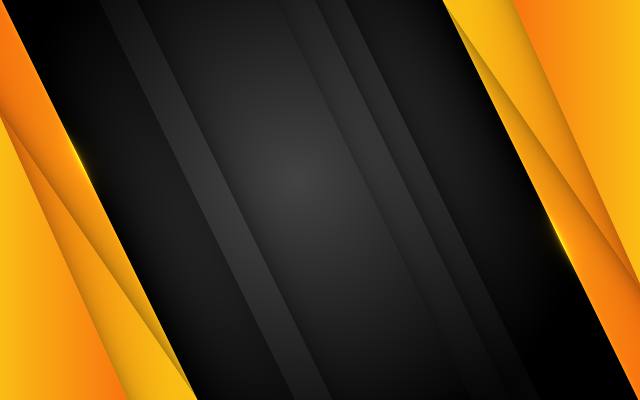
A Shadertoy shader for this background:

```glsl
// Dark slanted panels under a soft radial light, framed by folded orange corners.
// Each slanted line is an x offset from a sheared axis; the right corner is
// the left one turned by half a circle, and exponentials make the shadows.

// Antialiased step, one pixel wide, for a distance in canvas heights.
float edge(float d) {
    return clamp(d * iResolution.y + 0.5, 0.0, 1.0);
}

// Soft shadow factor that starts at d = 0 and fades towards positive d.
float shadow(float d, float width, float strength) {
    return 1.0 - strength * edge(d) * exp(-max(d, 0.0) / width);
}

// Raised strip between two slanted lines.
float strip(float s, float left, float right) {
    return edge(s - left) * edge(right - s);
}

vec3 darkPanels(vec2 p, float s) {
    float light = max(0.262 - 0.36 * length(p - vec2(0.744, 0.552)), 0.0);

    // Strips are a little lighter than the ground.
    light += 0.025 * (strip(s, 0.737, 0.832) + strip(s, 1.179, 1.277)
                    + strip(s, 1.277, 1.352));

    // Panel edges cast shadows, the first to the left and the rest to the right.
    light *= shadow(0.737 - s, 0.09, 0.32);
    light *= shadow(s - 0.832, 0.035, 0.32);
    light *= shadow(s - 1.179, 0.035, 0.30);
    light *= shadow(s - 1.277, 0.030, 0.38);
    light *= shadow(s - 1.352, 0.035, 0.42);
    return vec3(light);
}

vec3 foldedCorner(vec2 q) {
    vec3 orange = vec3(0.97, 0.46, 0.06);
    vec3 yellow = vec3(0.98, 0.74, 0.08);
    float middleFold = q.x - 0.494 + 0.687 * q.y;
    float outerFold = q.x - 0.319 + 0.450 * q.y;

    // Long inner blade, shaded by the middle fold.
    vec3 color = mix(orange, yellow, clamp(q.x / 0.48, 0.0, 1.0));
    color *= shadow(middleFold, 0.030, 0.30);

    // Middle blade, shaded by the outer fold.
    vec3 middle = mix(orange, yellow, clamp(q.x / 0.43, 0.0, 1.0));
    middle *= shadow(outerFold, 0.030, 0.24);
    color = mix(color, middle, edge(-middleFold));

    // Outer triangle runs from yellow to orange.
    vec3 outer = mix(yellow, orange, clamp(q.x / 0.31, 0.0, 1.0));
    return mix(color, outer, edge(-outerFold));
}

void mainImage(out vec4 fragColor, in vec2 fragCoord) {
    vec2 p = fragCoord / iResolution.xy * vec2(1.6, 1.0);
    float s = p.x + 0.49 * p.y;

    // Fold both corners into the left one.
    vec2 q = s > 1.045 ? vec2(1.6, 1.0) - p : p;
    float rim = q.x + 0.49 * q.y - 0.494;

    // Dark ground, blackened beside the rim.
    vec3 color = darkPanels(p, s) * (1.0 - exp(-max(rim, 0.0) / 0.055));
    color = mix(color, foldedCorner(q), edge(-rim));

    // Fine bright rim with a stretched glint.
    float along = (q.y - 0.60) / 0.065;
    float glint = exp(-along * along);
    color += vec3(0.10, 0.12, 0.0) * exp(-abs(rim) / 0.004) * edge(-rim);
    color += vec3(0.55, 0.42, 0.03) * glint
           * (0.75 * exp(-abs(rim) / 0.006) + 0.25 * exp(-abs(rim) / 0.022));

    fragColor = vec4(clamp(color, 0.0, 1.0), 1.0);
}
```
